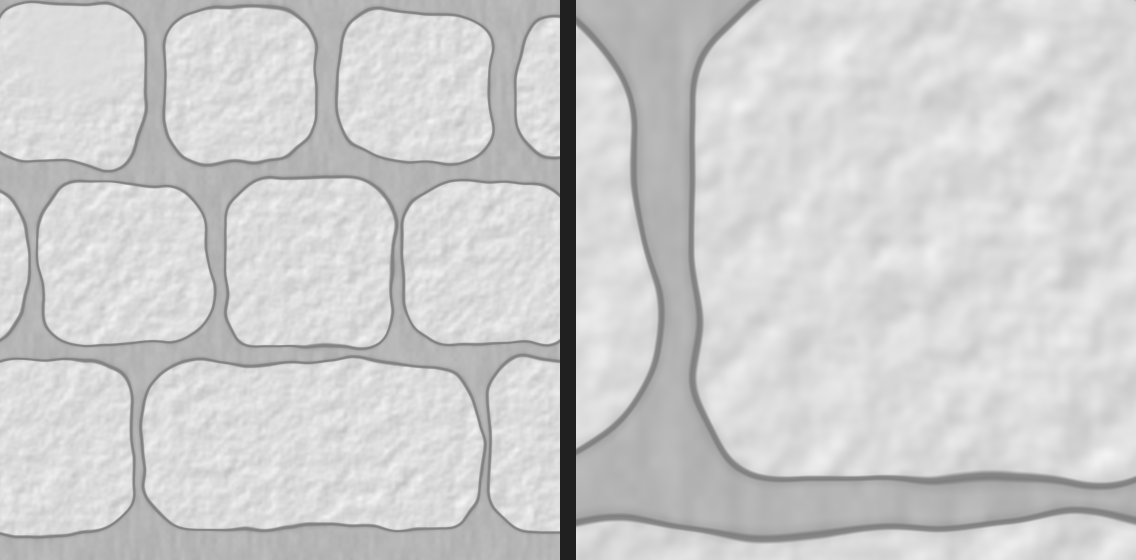
Left, the full canvas; right, a detail of the centre.
Give the GLSL for this texture, as a WebGL 1 fragment shader.

```glsl
precision highp float;
// Pale rough stones in three staggered courses, set in grey brushed mortar.
// Each stone is a rounded box with noise-warped edges; the nearest one gives
// the outline, and an embossed noise height field gives the surface relief.
uniform vec2 u_resolution;

float hash(vec2 p) {
  return fract(sin(dot(p, vec2(127.1, 311.7))) * 43758.5453);
}

float noise(vec2 p) {
  vec2 i = floor(p), f = fract(p);
  f = f * f * (3.0 - 2.0 * f);
  return mix(mix(hash(i), hash(i + vec2(1.0, 0.0)), f.x),
             mix(hash(i + vec2(0.0, 1.0)), hash(i + vec2(1.0, 1.0)), f.x), f.y);
}

float roundedBox(vec2 p, vec2 halfSize, float radius) {
  vec2 q = abs(p) - halfSize + radius;
  return length(max(q, 0.0)) + min(max(q.x, q.y), 0.0) - radius;
}

// Uneven offset of a stone's edge, different for every seed
vec2 edgeWarp(vec2 p, float seed) {
  vec2 a = p * 11.0 + seed * 57.0, b = p * 26.0 + seed * 91.0;
  return 0.022 * (vec2(noise(a), noise(a + 31.7)) - 0.5)
       + 0.008 * (vec2(noise(b), noise(b + 17.3)) - 0.5);
}

// Signed distance to the nearest stone, negative inside
float stones(vec2 p) {
  float nearest = 1.0;
  for (int r = 0; r < 3; r++) {
    // Per course: first joint, joint spacing, half gap, middle, half height
    float start = 0.275, pitch = 0.311, gap = 0.0195, middle = 0.152, tall = 0.145;
    if (r == 1) { start = 0.0625; pitch = 0.3255; gap = 0.0115; middle = 0.470; tall = 0.147; }
    if (r == 2) { start = 0.250; pitch = 0.3066; gap = 0.0105; middle = 0.796; tall = 0.154; }
    for (int c = -1; c < 3; c++) {
      float col = float(c), row = float(r);
      vec2 center = vec2(start + pitch * (col + 0.5), middle);
      vec2 halfSize = vec2(0.5 * pitch - gap, tall);
      // Top course tapers to the right; bottom course has one double stone
      if (r == 0) halfSize.y -= 0.007 * (col + 1.0);
      if (r == 2 && (c == 0 || c == 1)) {
        center.x = start + pitch;
        halfSize = vec2(pitch - gap, 0.148);
        col = 0.0;
      }
      float seed = hash(vec2(col + 3.0, row + 5.0));
      vec2 local = p - center + edgeWarp(p, seed);
      nearest = min(nearest, roundedBox(local, halfSize, 0.07 + 0.02 * seed));
    }
  }
  return nearest;
}

float roughHeight(vec2 p) {
  return noise(p * 42.0) + 0.5 * noise(p * 85.0 + 9.0) + 0.2 * noise(p * 150.0 + 4.0);
}

void main() {
  vec2 uv = gl_FragCoord.xy / u_resolution;
  vec2 p = vec2(uv.x, 1.0 - uv.y);
  float aa = 1.0 / min(u_resolution.x, u_resolution.y);
  float d = stones(p);

  // Stone relief lit from the upper left, worn smooth on the first stone
  vec2 slope = vec2(0.0025);
  float relief = roughHeight(p + slope) - roughHeight(p - slope);
  float wear = 1.0 - smoothstep(0.06, 0.17, distance(p, vec2(0.13, 0.07)));
  float stone = 0.86 + 0.15 * relief * (1.0 - 0.75 * wear);
  stone -= 0.04 * smoothstep(-0.008, 0.0, d);

  // Mortar with faint upright streaks, shaded beside the stones
  float streaks = noise(p * vec2(110.0, 28.0)) - 0.5;
  float grain = noise(p * vec2(150.0, 120.0) + 40.0) - 0.5;
  float mortar = 0.71 + 0.045 * streaks + 0.02 * grain;
  mortar -= 0.06 * (1.0 - smoothstep(0.0, 0.009, d));

  // Join both and draw the dark rim
  float shade = mix(stone, mortar, smoothstep(-aa, aa, d));
  float rim = 1.0 - smoothstep(0.0007, 0.0025 + aa, abs(d));
  shade = mix(shade, 0.49, 0.9 * rim);
  gl_FragColor = vec4(vec3(shade), 1.0);
}
```
